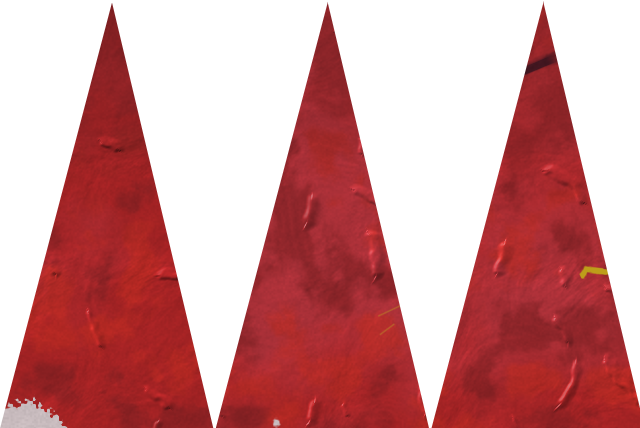
A Shadertoy shader for this texture:

```glsl
// Three tall triangles of thick red paint on white.
// Noise, brush streaks and scattered curved creases form a height field,
// which is lit from the upper left; a few dabs and marks lie on top.
#define PERIOD 0.504
#define APEX vec2(0.2617, 0.994)
#define SLOPE_LEFT 0.263
#define SLOPE_RIGHT 0.238
#define GRAIN 0.0055
#define STREAK 0.0007
#define CREASE 0.0050
#define CREASE_CELLS 6.5
#define CREASE_SHARE 0.50
#define RELIEF 0.85
#define GLOSS 0.45

const vec3 SCARLET = vec3(0.64, 0.135, 0.14);
const vec3 CRIMSON = vec3(0.67, 0.19, 0.22);
const vec3 MAROON  = vec3(0.48, 0.12, 0.13);
const vec3 ORANGE  = vec3(0.74, 0.17, 0.13);
const vec3 SHADOW  = vec3(0.22, 0.08, 0.12);
const vec3 PALE    = vec3(0.78, 0.73, 0.74);
const vec3 YELLOW  = vec3(0.74, 0.62, 0.10);
const vec3 OCHRE   = vec3(0.72, 0.42, 0.16);

float hash(vec2 p) {
    vec3 q = fract(p.xyx * 0.1031);
    q += dot(q, q.yzx + 33.33);
    return fract((q.x + q.y) * q.z);
}

float noise(vec2 p) {
    vec2 i = floor(p), f = fract(p);
    f = f * f * f * (f * (f * 6.0 - 15.0) + 10.0);
    return mix(mix(hash(i), hash(i + vec2(1, 0)), f.x),
               mix(hash(i + vec2(0, 1)), hash(i + 1.0), f.x), f.y);
}

float fbm(vec2 p) {
    float sum = 0.0, amp = 0.5;
    for (int i = 0; i < 5; i++) {
        sum += amp * noise(p);
        p = mat2(1.6, 1.2, -1.2, 1.6) * p + 7.3;
        amp *= 0.5;
    }
    return sum;
}

vec2 turn(vec2 p, float a) {
    float c = cos(a), s = sin(a);
    return vec2(c * p.x + s * p.y, c * p.y - s * p.x);
}

// Curved paint lips, one at most in each grid cell
float creases(vec2 p) {
    vec2 g = p * CREASE_CELLS, home = floor(g);
    float h = 0.0;
    for (int k = 0; k < 9; k++) {
        vec2 cell = home + vec2(k % 3 - 1, k / 3 - 1);
        float r = hash(cell + 3.7), s = hash(cell + 21.1);
        vec2 d = turn(g - cell - 0.2 - 0.6 * vec2(r, s), -1.9 + 2.2 * hash(cell + 51.9));
        d.y += (r - 0.5) * 1.6 * d.x * d.x;
        float reach = mix(0.08, 0.50, s * s);
        float dist = length(vec2(max(abs(d.x) - reach, 0.0), d.y));
        float width = mix(0.04, 0.10, r) * (1.0 + 0.8 * step(0.0, d.y));
        h += step(hash(cell + 77.3), CREASE_SHARE) * mix(0.4, 1.0, r) * smoothstep(width, 0.0, dist);
    }
    return h;
}

float paintHeight(vec2 p) {
    vec2 warp = vec2(noise(p * 7.0), noise(p * 7.0 + 31.0)) - 0.5;
    vec2 q = p + 0.09 * warp;
    float steep = noise(turn(q, 0.25) * vec2(85.0, 5.0));
    float shallow = noise(turn(q, 0.45) * vec2(6.0, 75.0) + 9.0);
    float streaks = mix(shallow, steep, smoothstep(0.35, 0.6, noise(p * 5.0 + 4.0)));
    float ragged = noise(p * 45.0) - 0.5;
    return GRAIN * fbm(q * 11.0)
         + STREAK * streaks * smoothstep(0.25, 0.7, noise(p * 6.0 + 60.0))
         + CREASE * creases(p + 0.03 * warp + 0.010 * ragged);
}

float segment(vec2 p, vec2 a, vec2 b) {
    vec2 d = b - a;
    return length(p - a - d * clamp(dot(p - a, d) / dot(d, d), 0.0, 1.0));
}

void mainImage(out vec4 fragColor, in vec2 fragCoord) {
    float px = 1.0 / iResolution.y;
    vec2 p = fragCoord * px;
    float id = clamp(floor(p.x / PERIOD), 0.0, 2.0);
    float first = float(id < 0.5), last = float(id > 1.5), middle = 1.0 - first - last;

    // Triangle outline
    vec2 local = p - APEX - vec2(id * PERIOD, 0.0);
    float inside = min((local.x - SLOPE_LEFT * local.y) / length(vec2(1.0, SLOPE_LEFT)),
                       (-SLOPE_RIGHT * local.y - local.x) / length(vec2(1.0, SLOPE_RIGHT)));
    float cover = clamp(0.5 + inside / px, 0.0, 1.0);

    // Pigment
    float cloud = fbm(p * 5.0 + 13.0), patches = fbm(p * 9.0 + 40.0);
    float cool = 0.10 * first + 0.95 * middle + 0.65 * last + 1.6 * (cloud - 0.5);
    cool -= 0.5 * smoothstep(0.28, 0.08, p.y);
    vec3 col = mix(SCARLET, CRIMSON, clamp(cool, 0.0, 1.0));
    col = mix(col, ORANGE, 0.55 * smoothstep(0.53, 0.72, patches));
    float top = smoothstep(0.50, 0.95, p.y + 0.7 * (patches - 0.5));
    col = mix(col, MAROON, top * (0.45 + 0.40 * first));
    col = mix(col, MAROON, 0.6 * smoothstep(0.46, 0.28, patches));

    // Dark streaked band and pale dabs
    vec2 band = turn(p - vec2(1.255, 0.850), 0.4);
    float bristle = noise(band * vec2(12.0, 130.0));
    float bandMask = smoothstep(0.035, 0.015, abs(band.y) + 0.018 * bristle);
    col = mix(col, SHADOW, last * bandMask * smoothstep(0.07, 0.02, band.x) * 0.9);
    float speck = noise(p * 150.0) + 0.6 * noise(p * 60.0) - 0.8;
    float rim = 0.058 - 6.0 * (p.x - 0.06) * (p.x - 0.06) + 0.035 * speck - p.y;
    float dab = first * smoothstep(-0.004, 0.005, rim);
    float smear = length((p - vec2(0.59, 0.025)) * vec2(0.7, 1.4)) + 0.05 * (patches - 0.5);
    col = mix(col, MAROON, 0.7 * middle * smoothstep(0.055, 0.02, smear));
    dab = max(dab, middle * smoothstep(0.012, 0.006, length(p - vec2(0.645, 0.012)) + 0.006 * speck));
    col = mix(col, PALE, dab);

    // Light on the relief
    vec2 e = vec2(0.0022, 0.0);
    vec2 grad = vec2(paintHeight(p + e.xy) - paintHeight(p - e.xy),
                     paintHeight(p + e.yx) - paintHeight(p - e.yx)) / (2.0 * e.x);
    float lit = -dot(grad, vec2(-0.6, 0.8)) * (1.0 - 0.75 * dab);
    col *= clamp(1.0 + RELIEF * lit, 0.35, 1.35);
    col = mix(col, PALE, GLOSS * smoothstep(0.20, 0.65, lit));
    col *= 0.97 + 0.06 * noise(p * 220.0);

    // Thin coloured marks
    vec2 bend = vec2(1.369, 0.371);
    float hook = min(segment(p, vec2(1.362, 0.357), bend), segment(p, bend, vec2(1.418, 0.364)));
    col = mix(col, YELLOW, smoothstep(0.0065 + px, 0.0065 - px, hook + 0.003 * speck));
    float scratch = min(segment(p, vec2(0.885, 0.262), vec2(0.934, 0.285)),
                        segment(p, vec2(0.889, 0.219), vec2(0.920, 0.242)));
    col = mix(col, OCHRE, 0.85 * smoothstep(0.0015 + px, 0.0015 - px, scratch));

    fragColor = vec4(mix(vec3(1.0), col, cover), 1.0);
}
```
